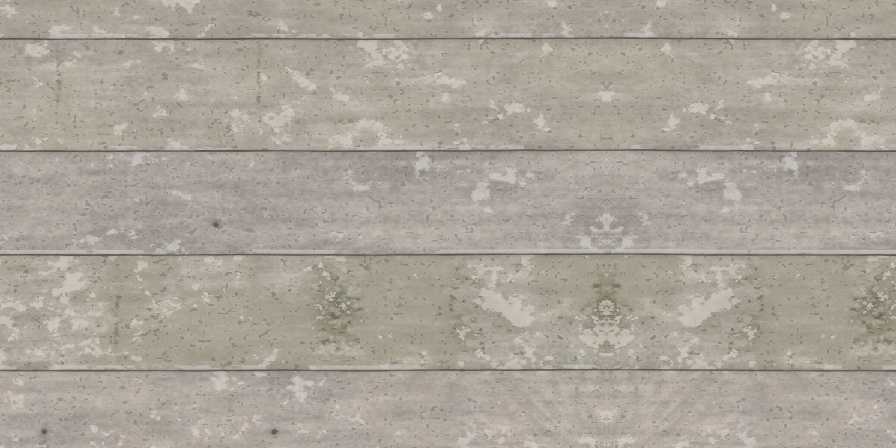
This texture is drawn by a WebGL 2 fragment shader. Its source:

```glsl
#version 300 es
precision highp float;
// Weathered horizontal boards with moss, flaking paint, dark seams and nails.
uniform vec2 u_resolution;
out vec4 fragColor;

float hash(vec2 p) {
  vec3 h = fract(p.xyx * 0.1031);
  h += dot(h, h.yzx + 33.33);
  return fract((h.x + h.y) * h.z);
}

float noise(vec2 p) {
  vec2 i = floor(p), f = fract(p);
  f = f * f * (3.0 - 2.0 * f);
  return mix(mix(hash(i), hash(i + vec2(1, 0)), f.x),
             mix(hash(i + vec2(0, 1)), hash(i + vec2(1, 1)), f.x), f.y);
}

float fbm(vec2 p) {
  float sum = 0.0, amp = 0.45;
  for (int i = 0; i < 5; i++) {
    sum += amp * noise(p);
    p = mat2(1.9, 0.4, -0.4, 1.9) * p + 17.3;
    amp *= 0.6;
  }
  return sum * 0.964;
}

// Soft round spot, 1 at its centre
float spot(vec2 d, vec2 size) {
  d /= size;
  return exp(-dot(d, d));
}

void main() {
  vec2 p = gl_FragCoord.xy / u_resolution.y;
  float px = 1.0 / u_resolution.y;

  // Boards: index from the bottom and signed distance to the nearest seam
  float seams[4] = float[4](0.174, 0.432, 0.664, 0.914);
  float y = p.y + 0.003 * (noise(vec2(p.x * 5.0, 2.0)) - 0.5);
  float edge = 1.0;
  int board = 0;
  for (int i = 0; i < 4; i++) {
    float d = y - seams[i];
    if (d > 0.0) board = i + 1;
    if (abs(d) < abs(edge)) edge = d;
  }
  vec3 tones[5] = vec3[5](vec3(0.70, 0.665, 0.64), vec3(0.705, 0.685, 0.645),
    vec3(0.67, 0.64, 0.615), vec3(0.705, 0.675, 0.64), vec3(0.68, 0.655, 0.625));
  float mossiness[5] = float[5](0.3, 0.9, 0.1, 0.5, 0.6);

  // Wear is mirrored about a vertical axis and differs on each board
  float side = abs(p.x - 1.354);
  vec2 q = vec2(side, p.y + float(board) * 7.0);
  float broad = fbm(q * vec2(4, 8) + 3.0);
  float streak = fbm(q * vec2(7, 60) + 9.0);
  float mottle = fbm(q * vec2(22, 28) + 31.0);
  float grain = fbm(q * vec2(75, 110));
  float grit = noise(q * vec2(150, 210) + 5.0);
  vec3 col = tones[board] * (1.0 + 0.2 * (broad - 0.5) + 0.22 * (streak - 0.5)
           + 0.14 * (mottle - 0.5) + 0.28 * (grain - 0.5) + 0.07 * (grit - 0.5));

  // Fanned ridges on the lowest board
  if (board == 0) {
    float fan = noise(vec2(atan(side, p.y + 0.06) * 26.0, length(vec2(side, p.y)) * 22.0));
    col *= 1.0 + 0.12 * (fan - 0.5) * smoothstep(0.55, 0.2, side);
  }

  // Moss in grainy speckles, with evenly spaced tufts on the greenest board
  float growth = 0.42 * broad + 0.3 * fbm(q * vec2(14, 18) + 50.0) + 0.28 * grain;
  float moss = smoothstep(0.46, 0.55, growth) * mossiness[board];
  col = mix(col, vec3(0.57, 0.555, 0.475), 0.58 * moss);
  if (board == 1) {
    float across = mod(side + 0.15, 0.3) - 0.15;
    float tuft = spot(vec2(across, p.y - 0.31), vec2(0.05, 0.08)) * step(side, 0.75);
    float speckle = smoothstep(0.4, 0.58, 0.5 * mottle + 0.5 * grain);
    col = mix(col, vec3(0.43, 0.425, 0.345), 0.75 * tuft * speckle);
  }

  // Flaked paint, cream on mossy boards and bluish on the smooth one
  float cluster = 0.17 * spot(vec2(side - 0.25, p.y - 0.33), vec2(0.07, 0.06))
                + 0.2 * spot(vec2(side - 0.55, p.y - 0.59), vec2(0.05, 0.035))
                + 0.16 * spot(vec2(side - 0.67, p.y - 0.58), vec2(0.03, 0.03));
  float peel = 0.72 * mottle + 0.28 * grain + 0.35 * (0.5 - broad) + cluster;
  if (board == 2) peel -= 0.05;
  float flake = smoothstep(0.6, 0.65, peel);
  vec3 paint = board == 2 ? vec3(0.76, 0.755, 0.755) : vec3(0.80, 0.77, 0.74);
  col = mix(col, paint * (0.92 + 0.16 * grain), 0.7 * flake);

  // Fine dark pits and a faint rust mark
  col *= 1.0 - 0.2 * smoothstep(0.6, 0.75, 0.6 * grain + 0.4 * grit) * (1.0 - flake);
  col = mix(col, vec3(0.55, 0.43, 0.32), 0.4 * spot(vec2(side, p.y - 0.478), vec2(0.05, 0.006)));

  // Vertical stains
  vec3 stains[3] = vec3[3](vec3(0.13, 0.83, 0.06), vec3(0.578, 0.84, 0.06), vec3(0.26, 0.28, 0.08));
  for (int i = 0; i < 3; i++) {
    vec2 d = p - stains[i].xy;
    d.x += 0.008 * (noise(p.yx * 40.0) - 0.5);
    col = mix(col, vec3(0.45, 0.41, 0.35), 0.6 * spot(d, vec2(0.005, stains[i].z)) * smoothstep(0.35, 0.6, grain));
  }

  // Broken pale lip beside each seam, faint shade, then a thin uneven gap
  float chip = 0.5 * noise(vec2(p.x * 14.0, float(board))) + 0.5 * fbm(vec2(p.x * 45.0, edge * 90.0));
  float bare = board == 2 ? 0.14 * smoothstep(0.8, 1.1, p.x) : 0.0;
  float lip = smoothstep(0.55, 0.62, chip + bare) * smoothstep(0.006, 0.003, abs(edge - 0.007));
  col = mix(col, vec3(0.80, 0.785, 0.77), 0.65 * lip);
  col *= 1.0 - 0.13 * exp(-abs(edge) / 0.006);
  float wear = fbm(vec2(p.x * 18.0, float(board) * 3.0 + 8.0));
  float gap = 0.0008 + 0.0016 * wear;
  float dark = 0.65 + 0.5 * (wear - 0.3);
  col = mix(col, vec3(0.31, 0.30, 0.28), dark * (1.0 - smoothstep(gap - 0.5 * px, gap + 0.6 * px, abs(edge))));

  // Nail heads with a stained rim
  vec2 nails[3] = vec2[3](vec2(0.099, 0.036), vec2(0.612, 0.036), vec2(0.482, 0.498));
  for (int i = 0; i < 3; i++) {
    float r = length(p - nails[i]);
    col *= 1.0 - 0.18 * exp(-r * r / 0.0002);
    col = mix(col, vec3(0.35, 0.31, 0.26), 0.8 * (1.0 - smoothstep(0.006 - px, 0.006 + px, r)));
  }
  fragColor = vec4(clamp(col * 1.01, 0.0, 1.0), 1.0);
}
```
